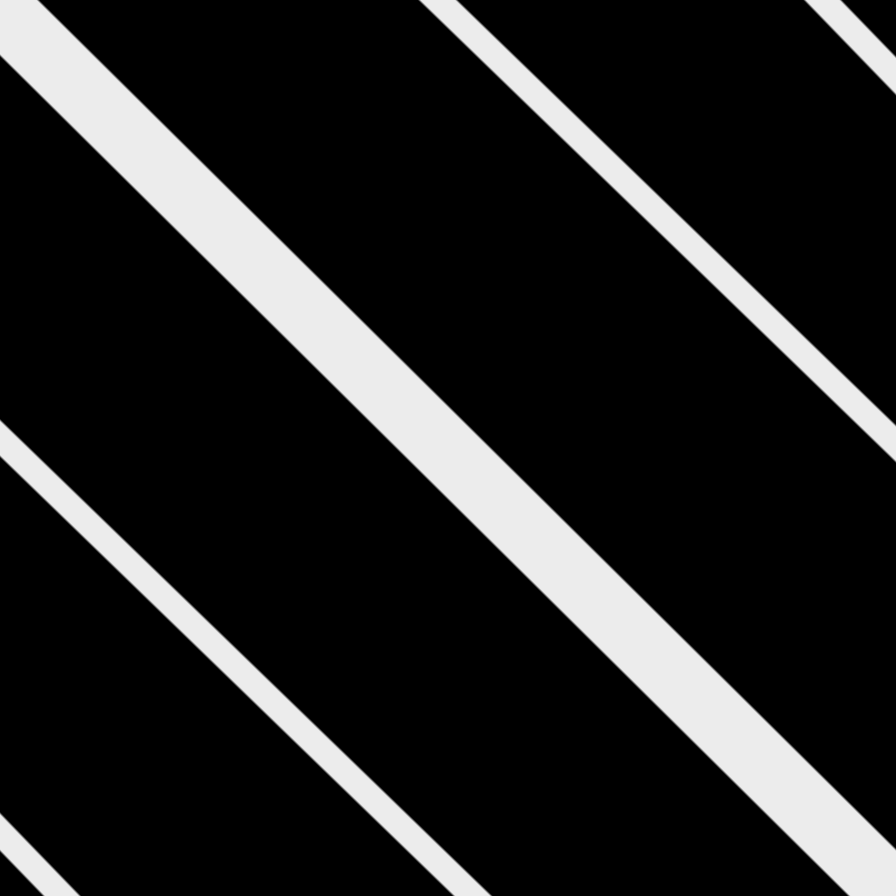
Give the GLSL for this pattern, as a WebGL 1 fragment shader.

```glsl
precision highp float;

uniform vec2 u_resolution;

const vec3 GROUND = vec3(0.0);
const vec3 STRIPE = vec3(0.925);
const float DIAGONAL = 0.70711;

// Distance of each pair of stripes from the middle one
float ringSpacing(float ring) {
  return ring * (0.516 - 0.0272 * ring);
}

// Slight shift (x) and tilt (y) that vary from ring to ring
vec2 ringDrift(float ring) {
  vec2 inner = mix(vec2(0.005, -0.010), vec2(-0.008, -0.032), min(ring, 1.0));
  return mix(inner, vec2(0.0065, 0.033), max(ring - 1.0, 0.0));
}

// Soft coverage of a stripe from its offset across the diagonal
float stripe(float offset, float halfWidth, float softness) {
  float edge = (abs(offset) - halfWidth) * DIAGONAL;
  return 1.0 - smoothstep(-softness, softness, edge);
}

// One wide stripe with thin ones on both sides
float diagonalStripes(vec2 p, float softness) {
  float across = 1.0 - p.x - p.y;
  float along = 0.5 * (p.x - p.y);
  float coverage = 0.0;
  for (int i = -2; i <= 2; i++) {
    float index = float(i);
    float ring = abs(index);
    vec2 drift = ringDrift(ring);
    float center = sign(index) * ringSpacing(ring) + drift.x + drift.y * along;
    float halfWidth = mix(0.052, 0.0205, min(ring, 1.0));
    coverage = max(coverage, stripe(across - center, halfWidth, softness));
  }
  return coverage;
}

void main() {
  vec2 p = gl_FragCoord.xy / u_resolution;
  float softness = max(0.0017, 0.75 / min(u_resolution.x, u_resolution.y));
  float coverage = diagonalStripes(p, softness);
  gl_FragColor = vec4(mix(GROUND, STRIPE, coverage), 1.0);
}
```
